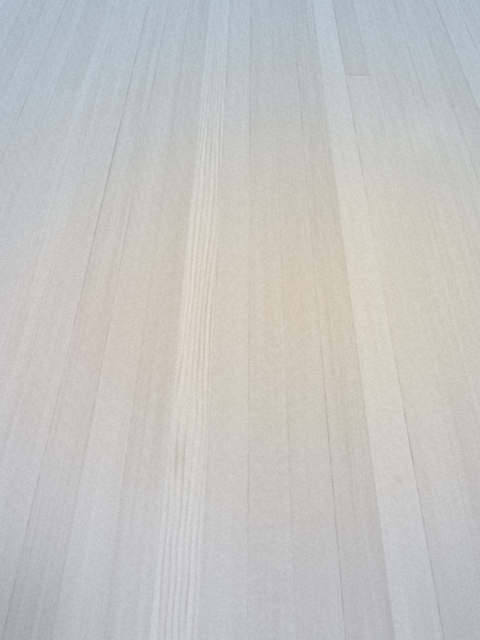
A Shadertoy shader for this texture:

```glsl
// Pale wooden floor boards running away from the viewer under cool daylight.
// A linear perspective maps the canvas to board units; each board gets a tone,
// joints and long grain, laid over a soft warm glow on a blue-grey gradient.

#define NEAR_WIDTH 0.0768   // board width at the bottom, in canvas heights
#define FAR_WIDTH 0.0319    // board width at the top
#define EDGE_SOFT 0.0022
#define SEAM_HALF 0.0026
#define SEAM_DARK 0.034
#define GRAIN_AMOUNT 0.050
#define ASH_AMOUNT 0.046
#define SPECKLE 0.042
#define NEAR_COLOR vec3(0.742, 0.752, 0.782)
#define FAR_COLOR vec3(0.672, 0.738, 0.794)
#define WARM_COLOR vec3(0.832, 0.800, 0.745)

float hash(vec2 p) {
    return fract(sin(dot(p, vec2(12.9898, 78.233))) * 43758.5453);
}

float noise(vec2 p) {
    vec2 i = floor(p), f = fract(p);
    f = f * f * (3.0 - 2.0 * f);
    return mix(mix(hash(i), hash(i + vec2(1, 0)), f.x),
               mix(hash(i + vec2(0, 1)), hash(i + vec2(1, 1)), f.x), f.y);
}

// Soft elliptical spot
float spot(vec2 p, vec2 center, vec2 radius) {
    vec2 q = (p - center) / radius;
    return exp(-dot(q, q));
}

// Lightness offset of one board, changing across its end joint
float boardTone(float id, float y) {
    float central[10] = float[10](-0.006, 0.008, -0.010, 0.020, 0.003,
                                  -0.010, -0.013, -0.020, 0.024, 0.010);
    float tone = (hash(vec2(id, 3.7)) - 0.5) * 0.026;
    if (id > -5.5 && id < 4.5) tone = central[int(id + 5.5)];
    float joint = 0.25 + 0.6 * hash(vec2(id, 9.1));
    float change = (hash(vec2(id, 5.3)) - 0.5) * 0.010;
    if (id == 4.0) { joint = 0.883; change = -0.024; }
    if (id == -4.0) { joint = 0.375; change = -0.008; }
    if (id == -3.0) { joint = 0.235; change = -0.006; }
    if (id == -8.0) { joint = 0.859; change = -0.016; }
    if (id > -3.0 && id < 4.0) change = 0.0;
    return tone + change * smoothstep(-EDGE_SOFT, EDGE_SOFT, y - joint);
}

// Broad light: cool far and near ends, warm middle, dim lower corners
vec3 floorLight(vec2 p) {
    vec3 col = mix(NEAR_COLOR, FAR_COLOR, smoothstep(0.35, 1.0, p.y));
    col = mix(col, WARM_COLOR, spot(p, vec2(0.60, 0.53), vec2(0.60, 0.35)));
    col += vec3(0.018, -0.002, -0.004) * spot(p, vec2(0.17, 0.48), vec2(0.20, 0.15));
    col += vec3(0.010, 0.010, -0.006) * spot(p, vec2(0.90, 0.58), vec2(0.22, 0.22));
    col += 0.022 * spot(p, vec2(0.877, 0.79), vec2(0.045, 0.035));
    col += vec3(0.012, 0.014, 0.016) * spot(p, vec2(0.30, 0.18), vec2(0.22, 0.14));
    col -= 0.085 * spot(p, vec2(0.0), vec2(0.17, 0.14));
    col -= 0.055 * spot(p, vec2(1.0, 0.0), vec2(0.18, 0.16));
    return col;
}

void mainImage(out vec4 fragColor, in vec2 fragCoord) {
    vec2 p = fragCoord / iResolution.xy;
    float x = p.x * 0.75;

    // Perspective: across counts boards, depth grows toward the horizon
    float width = mix(NEAR_WIDTH, FAR_WIDTH, p.y);
    float across = (x - mix(0.3867, 0.392, p.y)) / width;
    float depth = NEAR_WIDTH / width;
    float id = floor(across);
    float local = across - id;

    // Tones blended over the nearest seam
    float seam = floor(across + 0.5);
    float seamDist = (across - seam) * width;
    float tone = mix(boardTone(seam - 1.0, p.y), boardTone(seam, p.y),
                     smoothstep(-EDGE_SOFT, EDGE_SOFT, seamDist));
    vec3 col = floorLight(p) + tone * vec3(0.85, 1.0, 1.15);

    // Long straight grain: wide streaks, thin fibres, hairlines
    vec2 fibre = vec2(across, depth) + id * vec2(13.0, 7.0);
    float grain = 0.30 * noise(fibre * vec2(4.0, 2.0))
                + 0.35 * noise(fibre * vec2(11.0, 5.0))
                + 0.35 * noise(fibre * vec2(21.0, 8.0));
    float liveliness = 0.6 + 0.7 * hash(vec2(id, 6.4));
    col += (grain - 0.5) * GRAIN_AMOUNT * liveliness * vec3(0.9, 1.0, 1.15);

    // Wavy ash grain on the pale board left of centre
    float bend = 2.0 * noise(vec2(local * 1.2, p.y * 6.0))
               + 0.5 * noise(vec2(local * 3.0, p.y * 20.0));
    float stripe = sin(local * 42.0 + bend * 4.0 - p.y * 10.0);
    float breakup = 0.4 + 0.9 * noise(vec2(local * 7.0, p.y * 14.0 + 4.0));
    float ash = smoothstep(-0.4, 1.0, stripe) * breakup;
    float ashMask = smoothstep(0.0, 0.15, local) * smoothstep(1.0, 0.9, local)
                  * float(id == -2.0) * smoothstep(1.0, 0.75, p.y);
    col += ashMask * ASH_AMOUNT * (vec3(0.36) - ash * vec3(0.8, 1.0, 1.25));

    // Cross flecks on the centre board
    float fleck = noise(vec2(across * 4.0, p.y * 150.0)) - 0.5;
    col += fleck * 0.018 * float(id == 0.0) * smoothstep(0.7, 0.4, p.y);

    // Soft seams that fade in and out, firmest on the right near the viewer
    float wear = smoothstep(0.2, 0.8, noise(vec2(seam * 5.0, p.y * 9.0)));
    float strength = 0.15 + 0.55 * hash(vec2(seam, 1.9)) * wear;
    if (seam == 2.0 || seam == 4.0) strength += 0.6 * smoothstep(0.55, 0.25, p.y);
    if (seam == 4.0 || seam == -5.0) strength += 0.3 * smoothstep(0.5, 0.8, p.y);
    strength *= 0.5 + noise(vec2(seam * 3.0, p.y * 60.0));
    float line = 1.0 - smoothstep(0.0, SEAM_HALF, abs(seamDist));
    col -= line * strength * SEAM_DARK * vec3(1.9, 2.0, 2.0);

    // End joint and small knots
    float jointLine = 1.0 - smoothstep(0.0005, 0.002, abs(p.y - 0.883));
    col -= jointLine * 0.045 * float(id == 4.0);
    col -= vec3(0.025, 0.04, 0.05) * spot(p, vec2(0.370, 0.285), vec2(0.013, 0.028));
    col -= vec3(0.02, 0.03, 0.035) * spot(p, vec2(0.829, 0.250), vec2(0.009, 0.010));

    // Fine speckle on a grid tied to the canvas
    float speck = noise(vec2(x, p.y) * 437.0 + 31.0);
    col += (speck - 0.5) * SPECKLE;
    fragColor = vec4(clamp(col, 0.0, 1.0), 1.0);
}
```
